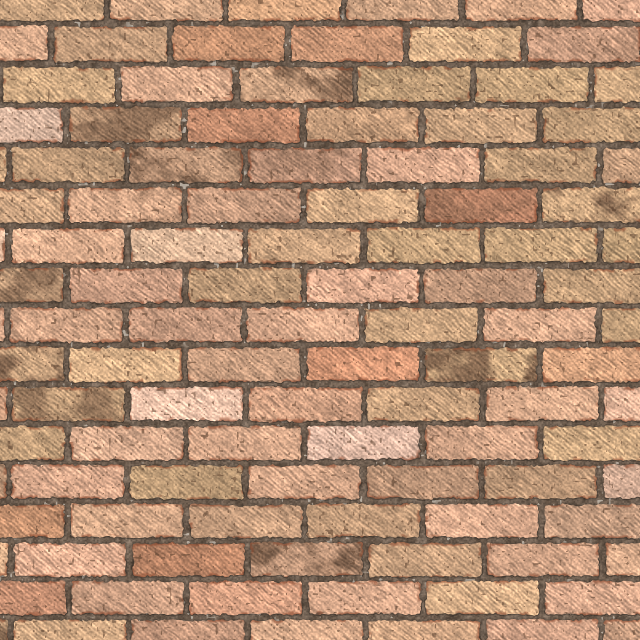
A Shadertoy shader for this texture:

```glsl
float hash(vec2 p) {
    vec3 q = fract(p.xyx * vec3(0.1031, 0.1030, 0.0973));
    q += dot(q, q.yzx + 33.33);
    return fract((q.x + q.y) * q.z);
}

float noise(vec2 p) {
    vec2 i = floor(p), f = fract(p);
    f = f * f * (3.0 - 2.0 * f);
    return mix(mix(hash(i), hash(i + vec2(1, 0)), f.x),
               mix(hash(i + vec2(0, 1)), hash(i + vec2(1, 1)), f.x), f.y);
}

float fbm(vec2 p) {
    float sum = 0.0, amp = 0.5;
    for (int i = 0; i < 4; i++) {
        sum += amp * noise(p);
        p = p * 2.03 + 17.0;
        amp *= 0.5;
    }
    return sum / 0.9375;
}

float roundedBox(vec2 p, vec2 halfSize, float radius) {
    vec2 q = abs(p) - halfSize + radius;
    return length(max(q, 0.0)) + min(max(q.x, q.y), 0.0) - radius;
}

vec3 mortarColor(vec2 uv) {
    vec3 col = mix(vec3(0.32, 0.26, 0.21), vec3(0.55, 0.48, 0.42), fbm(uv * 110.0));
    col *= 0.82 + 0.36 * noise(uv * 380.0);
    // Pale lime specks
    float speck = smoothstep(0.80, 0.93, noise(uv * 170.0)) * smoothstep(0.45, 0.65, noise(uv * 23.0));
    return mix(col, vec3(0.78, 0.74, 0.69), 0.8 * speck);
}

vec3 brickColor(vec2 uv, vec2 id, float edgeDist) {
    // Tone of the individual brick
    vec3 col = mix(vec3(0.78, 0.645, 0.49), vec3(0.82, 0.635, 0.53), hash(id + 3.0));
    col = mix(col, vec3(0.77, 0.53, 0.41), 0.8 * smoothstep(0.80, 1.0, hash(id + 41.0)));
    col = mix(col, vec3(0.94, 0.79, 0.71), 0.8 * smoothstep(0.88, 1.0, hash(id + 77.0)));
    col *= 0.91 + 0.17 * hash(id + 19.0);

    // Soft blotches and burnt stains
    float blotch = fbm(uv * vec2(20.0, 28.0) + id * 5.0);
    col *= 0.90 + 0.22 * blotch;
    float burnt = smoothstep(0.82, 0.97, hash(id + 59.0));
    col = mix(col, vec3(0.42, 0.32, 0.25), 0.8 * burnt * smoothstep(0.35, 0.68, blotch));

    // Diagonal drag marks, falling to the right
    float across = dot(uv, vec2(0.64, 0.77));
    float along = dot(uv, vec2(0.77, -0.64));
    float wobble = noise(uv * 45.0);
    float ridge = sin(across * 1047.0 + wobble * 7.0);
    float streak = noise(vec2(across * 330.0, along * 70.0));
    float strength = 0.6 + 0.7 * noise(uv * 28.0 + 9.0);
    col *= 1.01 + strength * (0.075 * ridge + 0.30 * (streak - 0.5));
    col *= 0.87 + 0.26 * noise(uv * 400.0);

    // Dark pits
    float pit = smoothstep(0.80, 0.95, noise(uv * 210.0 + 31.0));
    col = mix(col, vec3(0.36, 0.26, 0.19), 0.55 * pit);

    // Rusty chips along the rim
    float rim = smoothstep(-0.0055, -0.0005, edgeDist);
    float chip = rim * smoothstep(0.52, 0.72, noise(uv * vec2(60.0, 95.0) + 50.0));
    return mix(col, vec3(0.55, 0.30, 0.20), 0.65 * chip);
}

void mainImage(out vec4 fragColor, in vec2 fragCoord) {
    vec2 uv = fragCoord / iResolution.xy;
    float pixel = 1.0 / iResolution.y;

    // Courses counted from the top, growing slightly thinner downwards
    float course = 246.0 - sqrt(60306.0 - 7680.0 * (1.0 - uv.y));
    float row = floor(course);

    // Running bond with a small drift of the joints
    float shift = 0.0105 + 0.0004 * row - 0.027 * (1.0 - smoothstep(0.0, 3.5, row));
    shift += 0.0925 * mod(row, 2.0) + 0.004 * (hash(vec2(row, 8.0)) - 0.5);
    float column = (uv.x - shift) / 0.1848;
    vec2 id = vec2(floor(column), row);
    vec2 local = (fract(vec2(column, course)) - 0.5) * vec2(0.1848, 0.0619);

    // Uneven brick outline
    vec2 nudge = vec2(hash(id + 5.0), hash(id + 13.0)) - 0.5;
    vec2 halfSize = vec2(0.0877, 0.0266) - 0.0007 * hash(id + 29.0);
    float dist = roundedBox(local + 0.0018 * nudge, halfSize, 0.003);
    dist += 0.0035 * (noise(uv * 85.0) - 0.5) + 0.0032 * (noise(uv * 230.0) - 0.5);

    // Mortar shaded beneath and beside each brick
    vec3 mortar = mortarColor(uv);
    float shade = 1.0 - smoothstep(0.0, 0.0035, dist);
    mortar *= 1.0 - shade * (local.y > 0.0 ? 0.36 : 0.16);

    vec3 brick = brickColor(uv, id, dist);
    float soft = max(0.0006, 0.75 * pixel);
    vec3 col = mix(brick, mortar, smoothstep(-soft, soft, dist));
    fragColor = vec4(clamp(col, 0.0, 1.0), 1.0);
}
```
